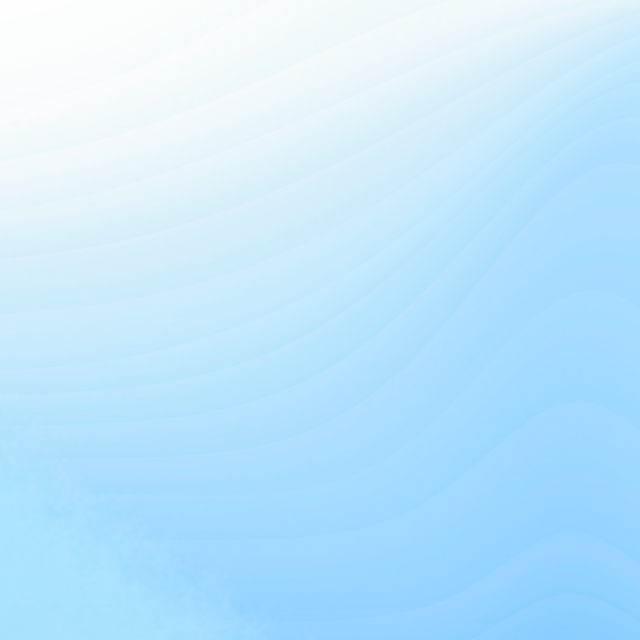
A Shadertoy shader for this background:

```glsl
#define LEVELS 10
#define BROAD_FOLDS 1.6
#define NARROW_FOLDS 3.1
#define BROAD_STRENGTH 0.024
#define NARROW_STRENGTH 0.017
#define GRAIN_STRENGTH 0.006
#define HAZE_STRENGTH 0.8
#define HAZE_COLOR vec3(0.68, 0.902, 0.988)

// Each contour: base height, rise, crest position, crest width
const vec4 CONTOURS[LEVELS] = vec4[](
    vec4(1.00, 0.35, 0.75, 0.50),
    vec4(0.80, 0.35, 0.75, 0.50),
    vec4(0.69, 0.33, 1.00, 0.64),
    vec4(0.575, 0.43, 1.15, 0.62),
    vec4(0.445, 0.50, 1.10, 0.49),
    vec4(0.365, 0.50, 1.03, 0.425),
    vec4(0.285, 0.475, 0.98, 0.32),
    vec4(0.20, 0.266, 0.91, 0.225),
    vec4(0.03, 0.105, 0.89, 0.14),
    vec4(-0.08, 0.10, 0.89, 0.16));

// Color reached at each contour, from white down to blue
const vec3 COLORS[LEVELS] = vec3[](
    vec3(1.00, 1.00, 0.995),
    vec3(0.975, 0.987, 0.988),
    vec3(0.935, 0.97, 0.982),
    vec3(0.837, 0.935, 0.982),
    vec3(0.773, 0.916, 0.99),
    vec3(0.722, 0.898, 0.99),
    vec3(0.682, 0.873, 0.996),
    vec3(0.642, 0.858, 1.00),
    vec3(0.588, 0.83, 1.00),
    vec3(0.545, 0.81, 1.00));

float hash(vec2 p) {
    p = fract(p * vec2(0.1031, 0.1137));
    p += dot(p, p.yx + 33.33);
    return fract((p.x + p.y) * p.x * 17.0);
}

float noise(vec2 p) {
    vec2 cell = floor(p);
    vec2 f = fract(p);
    f = f * f * (3.0 - 2.0 * f);
    return mix(mix(hash(cell), hash(cell + vec2(1, 0)), f.x),
               mix(hash(cell + vec2(0, 1)), hash(cell + vec2(1, 1)), f.x), f.y);
}

float fbm(vec2 p) {
    float sum = 0.0;
    float weight = 0.5;
    for (int i = 0; i < 4; i++) {
        sum += weight * noise(p);
        p = p * 2.1 + 7.3;
        weight *= 0.5;
    }
    return sum;
}

float contourHeight(vec4 c, float x) {
    float offset = (x - c.z) / c.w;
    return c.x + c.y * exp(-offset * offset);
}

// Centered sawtooth: one crisp edge per period, then a gentle slope
float foldShade(float phase) {
    float edge = clamp(1.5 * fwidth(phase), 0.01, 0.5);
    float f = fract(phase);
    return smoothstep(0.0, edge, f) - f - 0.5 + 0.5 * edge;
}

void mainImage(out vec4 fragColor, in vec2 fragCoord) {
    vec2 uv = fragCoord / iResolution.xy;

    // Flowing gradient between successive contours
    vec3 color = COLORS[0];
    float level = 0.0;
    float upper = contourHeight(CONTOURS[0], uv.x);
    for (int i = 1; i < LEVELS; i++) {
        float lower = contourHeight(CONTOURS[i], uv.x);
        float descent = clamp((upper - uv.y) / (upper - lower), 0.0, 1.0);
        color = mix(color, COLORS[i], descent);
        level += descent;
        upper = lower;
    }

    // Corner haze with a ragged diagonal edge
    float ragged = fbm(uv * 40.0) - 0.47;
    float depth = 0.39 - 0.82 * uv.x - uv.y + 0.08 * ragged;
    float haze = smoothstep(-0.02, 0.2, depth);
    float rim = smoothstep(-0.04, 0.03, depth) * (1.0 - smoothstep(0.08, 0.25, depth));

    // Crisp folds following the flow, alternating cyan and lilac
    float drift = noise(vec2(uv.x * 2.2, level * 1.2));
    float broad = foldShade(level * BROAD_FOLDS + 0.5 * drift);
    float narrow = foldShade(level * NARROW_FOLDS - 1.3 * drift + 0.4 * uv.x);
    float visible = smoothstep(0.1, 1.6, level) * (1.0 - haze);
    color += visible * BROAD_STRENGTH * broad * vec3(1.0, 0.35, 0.1);
    color += visible * NARROW_STRENGTH * narrow * vec3(1.0, -0.35, 0.2);

    // Soft speckle over the flow, coarser in the haze
    color = mix(color, HAZE_COLOR, HAZE_STRENGTH * haze);
    float grain = noise(uv * 150.0) - 0.5;
    color += GRAIN_STRENGTH * visible * grain * vec3(1.0, 0.4, 0.2);
    color += (0.03 * haze + 0.04 * rim) * (ragged + 0.5 * grain) * vec3(1.0, 0.1, 0.1);
    fragColor = vec4(clamp(color, 0.0, 1.0), 1.0);
}
```
